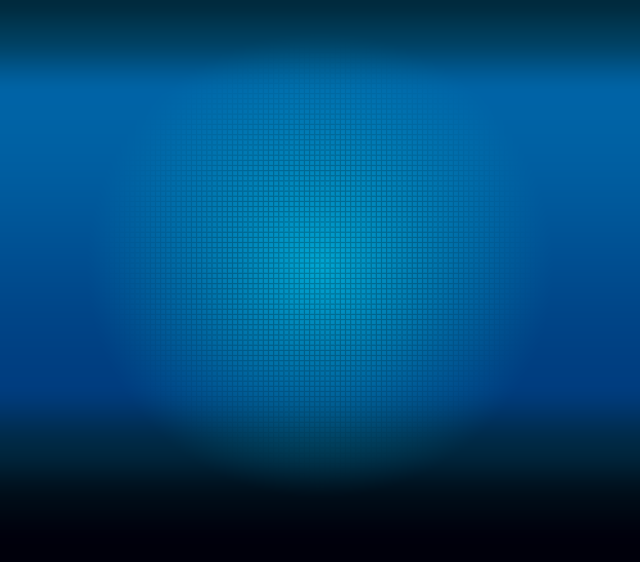
Write a Shadertoy shader that draws this background.

```glsl
// Blue horizontal gradient bands with a central cyan glow and a fine dark grid.

// Vertical backdrop: dark top, blue middle, near-black bottom (y runs 0 to 1 upward)
vec3 backdrop(float y) {
    vec3 color = vec3(0.0, 0.0, 0.045);
    color = mix(color, vec3(0.0, 0.055, 0.10), smoothstep(0.03, 0.14, y));
    color = mix(color, vec3(0.0, 0.155, 0.25), smoothstep(0.11, 0.21, y));
    color = mix(color, vec3(0.0, 0.235, 0.495), smoothstep(0.19, 0.32, y));
    color = mix(color, vec3(0.0, 0.39, 0.65), smoothstep(0.26, 0.84, y));
    color = mix(color, vec3(0.0, 0.235, 0.35), smoothstep(0.83, 0.95, y));
    return mix(color, vec3(0.0, 0.165, 0.24), smoothstep(0.93, 1.0, y));
}

// Coverage of thin lines at every whole number, box filtered over one pixel
float gridLine(float position, float pixel) {
    float fromLine = abs(fract(position + 0.5) - 0.5);
    return clamp((0.12 + 0.5 * pixel - fromLine) / pixel, 0.0, 1.0) * min(1.0, pixel / 0.24 + 0.5);
}

void mainImage(out vec4 fragColor, in vec2 fragCoord) {
    vec2 p = fragCoord / iResolution.y;
    float width = iResolution.x / iResolution.y;
    float radius = length(p - vec2(0.5 * width, 0.528));
    vec3 color = backdrop(p.y);

    // Round glow, strongest just above the middle
    float glow = pow(max(1.0 - radius / 0.415, 0.0), 1.15);
    color = mix(color, vec3(0.0, 0.67, 0.84), 0.95 * glow);

    // Fine square grid, fading toward the rim of the glow
    const float cell = 0.00914;
    float pixel = 1.0 / (cell * iResolution.y);
    vec2 gridPos = (p - vec2(0.4837 * width, 0.5045)) / cell;
    float grid = max(gridLine(gridPos.x, pixel), gridLine(gridPos.y, pixel));
    color *= 1.0 - 0.24 * grid * (1.0 - smoothstep(0.12, 0.42, radius));

    fragColor = vec4(color, 1.0);
}
```
